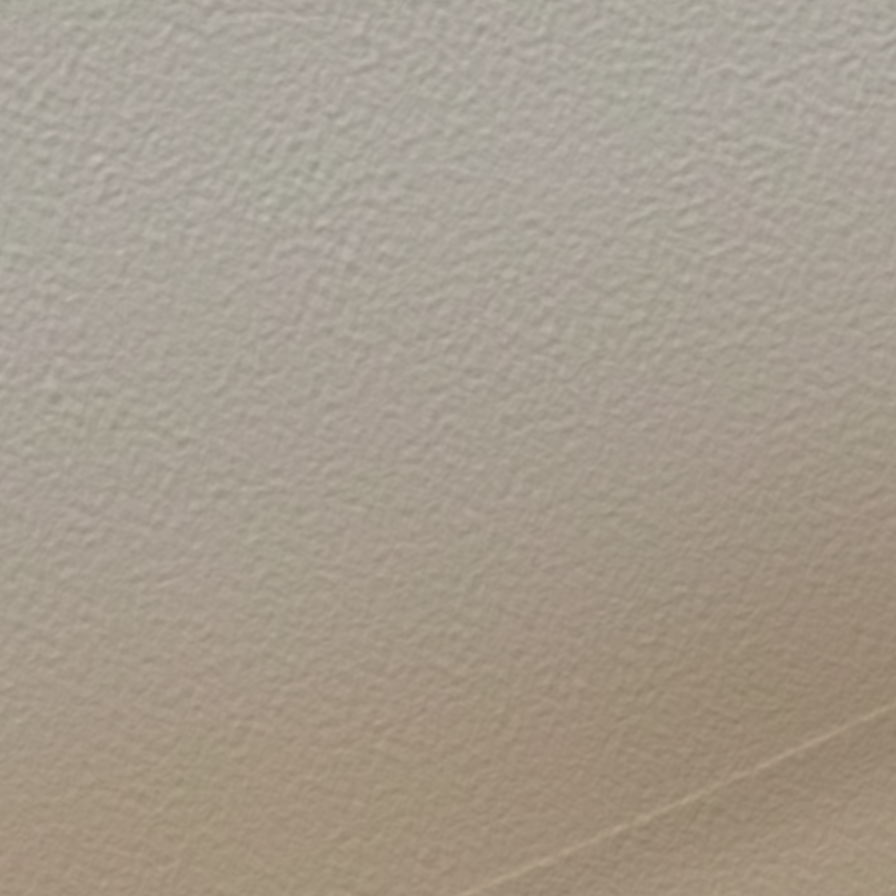
This texture is drawn by a Shadertoy shader. Its source:

```glsl
const vec3 COOL_GRAY = vec3(0.671, 0.653, 0.617);
const vec3 MID_GRAY = vec3(0.657, 0.622, 0.576);
const vec3 WARM_TAN = vec3(0.639, 0.576, 0.493);
const vec3 SHADOW_TINT = vec3(0.042, 0.044, 0.042);
const vec3 CORNER_GLOW = vec3(0.045, 0.047, 0.045);
const vec3 SEAM_LIGHT = vec3(0.075, 0.072, 0.065);
const vec3 BLOTCH_TINT = vec3(0.015, -0.009, 0.014);

const float GRADIENT_TILT = 0.24;
const float GRAIN_SCALE = 80.0;
const float FINE_SCALE = 150.0;
const float BLOTCH_SCALE = 10.0;
const float GRAIN_TOP = 0.088;
const float GRAIN_BOTTOM = 0.050;
const float FINE_CONTRAST = 0.036;
const vec2 LIGHT_OFFSET = vec2(-0.38, 0.42);
const vec2 SEAM_START = vec2(0.514, 0.0);
const vec2 SEAM_END = vec2(1.0, 0.215);
const float SEAM_WIDTH = 0.0042;
const float SEAM_SAG = 0.004;

vec2 hashGradient(vec2 cell) {
    vec2 h = vec2(dot(cell, vec2(127.1, 311.7)), dot(cell, vec2(269.5, 183.3)));
    return 2.0 * fract(sin(h) * 43758.5453) - 1.0;
}

float gradientNoise(vec2 p) {
    vec2 i = floor(p), f = fract(p);
    vec2 u = f * f * (3.0 - 2.0 * f);
    vec2 e = vec2(0.0, 1.0);
    float a = dot(hashGradient(i), f);
    float b = dot(hashGradient(i + e.yx), f - e.yx);
    float c = dot(hashGradient(i + e.xy), f - e.xy);
    float d = dot(hashGradient(i + e.yy), f - e.yy);
    return mix(mix(a, b, u.x), mix(c, d, u.x), u.y);
}

// Side-lit bumps: height difference along the light direction
float emboss(vec2 p) {
    return gradientNoise(p) - gradientNoise(p + LIGHT_OFFSET);
}

// Broad wall shading from cool top left to warm bottom right
vec3 wallColor(vec2 uv) {
    float t = uv.y - GRADIENT_TILT * (uv.x - 0.5);
    t += 0.05 * gradientNoise(uv * 4.0);
    vec3 color = mix(WARM_TAN, MID_GRAY, smoothstep(0.08, 0.58, t));
    color = mix(color, COOL_GRAY, smoothstep(0.50, 0.88, t));
    float shadow = smoothstep(0.25, 1.0, uv.x) * (1.0 - smoothstep(0.2, 0.72, uv.y));
    return color - SHADOW_TINT * shadow;
}

// Signed height above the slightly sagging seam
float seamHeight(vec2 uv) {
    float s = (uv.x - SEAM_START.x) / (SEAM_END.x - SEAM_START.x);
    float y = mix(SEAM_START.y, SEAM_END.y, s) - 4.0 * SEAM_SAG * s * (1.0 - s);
    vec2 dir = normalize(SEAM_END - SEAM_START);
    return (uv.y - y) * dir.x;
}

// Short raised crease near the top edge
float crease(vec2 uv) {
    float y = 0.984 - 0.5 * (uv.x - 0.34) * (uv.x - 0.25) + 0.018 * gradientNoise(uv * 32.0);
    float span = smoothstep(0.24, 0.29, uv.x) * (1.0 - smoothstep(0.39, 0.44, uv.x));
    float d = (uv.y - y) / 0.005;
    return -d * exp(-d * d) * span;
}

void mainImage(out vec4 fragColor, in vec2 fragCoord) {
    vec2 uv = fragCoord / iResolution.xy;
    vec3 color = wallColor(uv);

    // Soft pink and green blotches
    float blotch = gradientNoise(uv * BLOTCH_SCALE + 7.3)
                 + 0.6 * gradientNoise(uv * BLOTCH_SCALE * 2.7 + 31.0);
    color += BLOTCH_TINT * blotch * mix(0.6, 1.0, uv.y);

    // Seam, the dark band under it and the lighter corner
    float h = seamHeight(uv);
    float below = 1.0 - smoothstep(-0.004, 0.0, h);
    color -= 0.010 * below * exp(h / 0.05);
    color += CORNER_GLOW * (1.0 - smoothstep(-0.13, -0.02, h));
    float seamFade = 0.75 + 0.4 * gradientNoise(uv * 14.0);
    color += SEAM_LIGHT * seamFade * exp(-h * h / (SEAM_WIDTH * SEAM_WIDTH));

    // Plaster grain, rougher toward the top left
    mat2 turn = mat2(0.92, 0.39, -0.39, 0.92);
    vec2 warp = 0.006 * vec2(gradientNoise(uv * 22.0), gradientNoise(uv * 22.0 + 53.0));
    vec2 p = turn * (uv + warp);
    float rough = smoothstep(0.1, 1.0, uv.y - 0.15 * (uv.x - 0.5));
    float patches = 1.0 + 0.5 * gradientNoise(uv * 7.0 + 19.0);
    float grain = emboss(p * GRAIN_SCALE) * mix(GRAIN_BOTTOM, GRAIN_TOP, rough) * patches;
    grain += emboss(p * FINE_SCALE + 11.0) * FINE_CONTRAST;
    grain += emboss(p * GRAIN_SCALE * 0.5 + 5.0) * 0.016 * rough;
    grain += 0.07 * crease(uv);
    color += grain;

    fragColor = vec4(color, 1.0);
}
```
